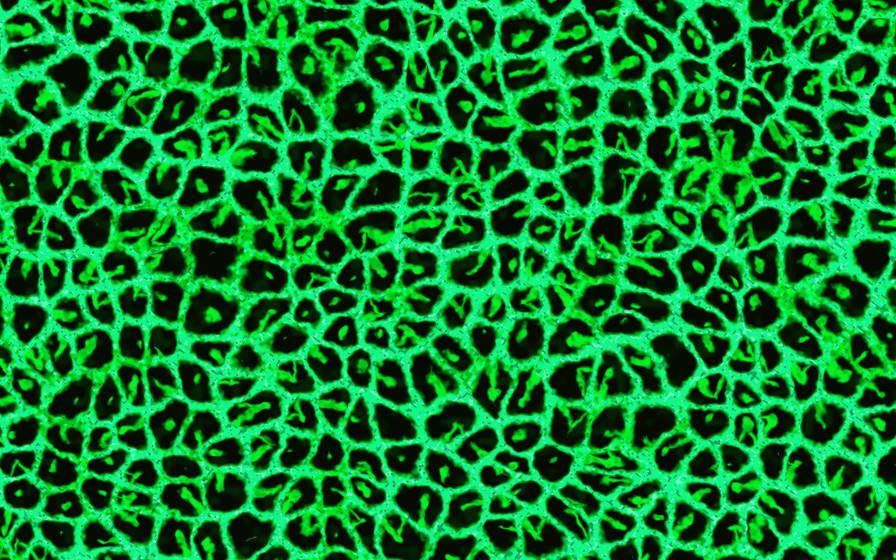
Give the GLSL for this pattern, as a Shadertoy shader.

```glsl
// Neon green leopard fur: broken dark rosettes on grainy mint and green hair.

float hash(vec2 p) {
    return fract(sin(dot(p, vec2(127.1, 311.7))) * 43758.5453);
}

vec2 hash2(vec2 p) {
    return vec2(hash(p), hash(p + 57.3));
}

float noise(vec2 p) {
    vec2 i = floor(p), f = fract(p);
    f = f * f * (3.0 - 2.0 * f);
    return mix(mix(hash(i), hash(i + vec2(1, 0)), f.x),
               mix(hash(i + vec2(0, 1)), hash(i + vec2(1, 1)), f.x), f.y);
}

vec2 noise2(vec2 p) {
    return vec2(noise(p), noise(p + 31.7)) - 0.5;
}

vec2 seed(vec2 cell) {
    return cell + 0.5 + 0.8 * (hash2(cell) - 0.5);
}

// Finds the nearest seed; returns the rounded distance to the cell border.
float cellBorder(vec2 p, out vec2 id, out vec2 local) {
    vec2 base = floor(p);
    float nearest = 9.0;
    for (int y = -1; y <= 1; y++)
    for (int x = -1; x <= 1; x++) {
        vec2 cell = base + vec2(x, y);
        vec2 r = p - seed(cell);
        if (dot(r, r) < nearest) {
            nearest = dot(r, r);
            id = cell;
            local = r;
        }
    }
    float sum = 0.0;
    for (int y = -2; y <= 2; y++)
    for (int x = -2; x <= 2; x++) {
        if (x == 0 && y == 0) continue;
        vec2 toOther = seed(id + vec2(x, y)) - seed(id);
        float d = dot(0.5 * toOther - local, normalize(toOther));
        sum += exp(-11.0 * d);
    }
    return -log(sum) / 11.0;
}

// Signed distance to the pale heart of a rosette and its openings.
float rosetteHeart(vec2 local, vec2 id) {
    float angle = 6.2832 * hash(id + 11.0);
    float c = cos(angle), s = sin(angle);
    vec2 q = mat2(c, -s, s, c) * local;
    float size = mix(-0.05, 0.18, sqrt(hash(id + 23.0)));
    float heart = length(q * vec2(0.85, 1.3)) - size;
    float pick = hash(id + 37.0);
    float width = pick < 0.4 ? -0.15 : mix(0.02, 0.08, hash(id + 39.0));
    float gap = max(abs(q.y) - width - 0.15 * max(q.x, 0.0), -q.x);
    float notchWidth = pick < 0.75 ? -0.2 : 0.05;
    float notch = max(abs(q.x + 0.4 * q.y) - notchWidth, q.y);
    return min(heart, min(gap, notch));
}

void mainImage(out vec4 fragColor, in vec2 fragCoord) {
    vec2 p = fragCoord / iResolution.y * 14.2;
    vec2 hair = mat2(0.8, 0.6, -0.6, 0.8) * p;

    // Bend the layout, then fray the outlines like short hair.
    vec2 q = p + 0.8 * noise2(p * 0.4) + 0.2 * noise2(p * 2.0);
    q += 0.09 * noise2(hair * 5.0) + 0.05 * noise2(hair * 11.0);

    vec2 id, local;
    float border = cellBorder(q, id, local);
    float heart = rosetteHeart(local + 0.07 * noise2(p * 5.0), id);
    float fray = 0.05 * (noise(hair * 9.0) - 0.5);
    float ink = smoothstep(-0.055, 0.06, min(border - 0.085, heart) + fray);

    // Green undercoat with soft streaks.
    float streak = noise(hair * vec2(5.0, 9.0));
    float grain = noise(hair * 11.0);
    float shade = 0.55 * streak + 0.45 * grain;
    vec3 fur = mix(vec3(0.0, 0.74, 0.09), vec3(0.0, 0.95, 0.14),
                   smoothstep(0.2, 0.6, shade));

    // Mint hair and pale specks run along the middle of the lanes.
    float patches = noise(p * 0.6 + 9.0);
    float lane = 1.0 - smoothstep(0.015, 0.09, border);
    float mint = lane * smoothstep(0.15, 0.5, patches + 0.7 * (grain - 0.45));
    fur = mix(fur, vec3(0.07, 0.96, 0.53), mint);
    float speck = smoothstep(0.66, 0.9, noise(hair * 15.0 + 4.0));
    fur = mix(fur, vec3(0.5, 1.0, 0.82), 0.8 * speck * mint);
    float pit = smoothstep(0.65, 0.92, noise(hair * 14.0 + 70.0));
    fur *= 1.0 - 0.35 * pit * lane;

    // Nearly black spots with a faint green bloom.
    float bloom = smoothstep(0.5, 0.95, noise(p * 4.0 + 20.0));
    vec3 spot = mix(vec3(0.02, 0.045, 0.0), vec3(0.01, 0.2, 0.01), 0.6 * bloom);
    fragColor = vec4(mix(fur, spot, ink), 1.0);
}
```
